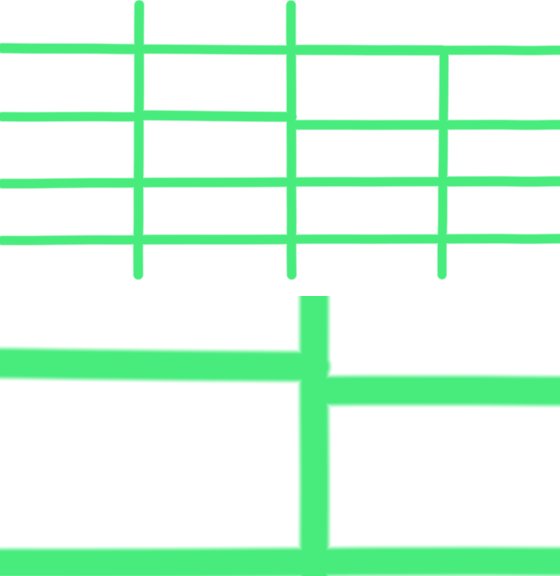
Top: the whole. Bottom: its middle third, enlarged.
Write a WebGL 2 fragment shader that draws this pattern.

```glsl
#version 300 es
precision highp float;

uniform vec2 u_resolution;
out vec4 outColor;

#define PAPER vec3(1.0)
#define INK vec3(0.28, 0.925, 0.49)
#define HALF_WIDTH 0.0172
#define WIDTH_VARIATION 0.06
#define WOBBLE 0.0007
#define SOFTNESS 0.0042
#define POST_X vec3(0.4935, 1.0415, 1.5785)
#define POST_LEAN vec3(0.004, -0.002, 0.009)
#define POST_TOP vec3(0.982, 0.982, 0.820)
#define RAIL_Y vec4(0.820, 0.583, 0.352, 0.147)
#define RAIL_BEND vec4(0.008, 0.0, -0.008, -0.006)
#define RAIL_DROP 0.029

float hash(float n) {
    n = fract(n * 0.1031);
    n *= n + 33.33;
    return fract(n * (n + n));
}

// Smooth noise in -1..1
float noise(float t) {
    float i = floor(t);
    float f = t - i;
    return 2.0 * mix(hash(i), hash(i + 1.0), f * f * (3.0 - 2.0 * f)) - 1.0;
}

// Distance to a round-capped stroke with a slightly uneven width
float stroke(vec2 p, vec2 a, vec2 b, float seed) {
    vec2 ab = b - a;
    float t = clamp(dot(p - a, ab) / dot(ab, ab), 0.0, 1.0);
    float variation = WIDTH_VARIATION * (2.0 * hash(seed) - 1.0);
    return length(p - a - ab * t) - HALF_WIDTH * (1.0 + variation);
}

// Height of a rail, bending gently towards the left
float railHeight(int row, int column, float x) {
    float reach = 1.0 - 0.5 * x;
    float y = RAIL_Y[row] + RAIL_BEND[row] * reach * reach;
    if (row == 1) {
        // The second rail is broken into uneven pieces
        if (column == 1) y += 0.005 * (POST_X[1] - x) / (POST_X[1] - POST_X[0]);
        if (column > 1) y -= RAIL_DROP;
    }
    return y;
}

void main() {
    vec2 p = gl_FragCoord.xy / u_resolution * vec2(2.0, 1.0);
    vec2 drawn = p + WOBBLE * vec2(noise(p.y * 9.0 + 17.0), noise(p.x * 9.0 + 53.0));
    float d = 1.0;

    // Upright posts
    for (int i = 0; i < 3; i++) {
        vec2 foot = vec2(POST_X[i], 0.019);
        vec2 head = vec2(POST_X[i] + POST_LEAN[i] * POST_TOP[i], POST_TOP[i]);
        d = min(d, stroke(drawn, foot, head, float(i) + 101.0));
    }

    // Rails, one stroke between each pair of posts
    for (int row = 0; row < 4; row++) {
        for (int column = 0; column < 4; column++) {
            float left = column == 0 ? 0.008 : POST_X[column - 1] + 0.004;
            float right = column == 3 ? 2.1 : POST_X[column];
            vec2 a = vec2(left, railHeight(row, column, left));
            vec2 b = vec2(right, railHeight(row, column, right));
            d = min(d, stroke(drawn, a, b, float(row * 4 + column) + 7.0));
        }
    }

    float edge = max(SOFTNESS, 0.75 / u_resolution.y);
    float ink = 1.0 - smoothstep(-edge, edge, d);
    outColor = vec4(mix(PAPER, INK, ink), 1.0);
}
```
